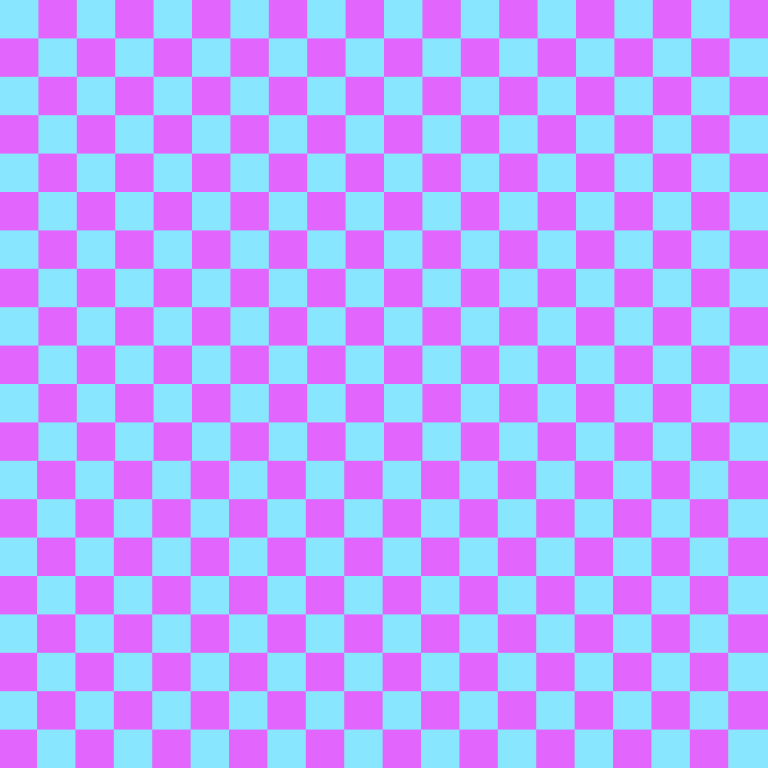
Give the GLSL for this pattern, as a Shadertoy shader.

```glsl
// Two-colour checkerboard whose lower rows sit slightly to the left.

const float CELLS = 20.0;         // squares across and down
const float SLIP_ROW = 12.0;      // first row from the top that is shifted
const float SLIP = 0.0018;        // leftward shift, in canvas widths
const vec3 SKY = vec3(0.533, 0.906, 1.0);
const vec3 ORCHID = vec3(0.886, 0.400, 0.992);

// Smoothed square wave: +1 in even cells, -1 in odd cells.
vec2 squareWave(vec2 p, vec2 pixel) {
    vec2 fromCentre = mod(p + 0.5, 2.0) - 1.0;
    vec2 edgeDistance = 0.5 - abs(fromCentre);
    return clamp(2.0 * edgeDistance / pixel, -1.0, 1.0);
}

void mainImage(out vec4 fragColor, in vec2 fragCoord) {
    vec2 uv = fragCoord / iResolution.xy;
    vec2 pixel = CELLS / iResolution.xy;

    // Grid position, with rows counted from the top
    vec2 grid = vec2(uv.x, 1.0 - uv.y) * CELLS;

    // Shift the lower rows; the last column extends to the border
    float lower = clamp((grid.y - SLIP_ROW) / pixel.y + 0.5, 0.0, 1.0);
    grid.x = min(grid.x + SLIP * CELLS * lower, CELLS - 0.5 * pixel.x);

    // The product of both waves alternates the colours
    vec2 wave = squareWave(grid, pixel);
    float parity = 0.5 + 0.5 * wave.x * wave.y;
    fragColor = vec4(mix(ORCHID, SKY, parity), 1.0);
}
```
